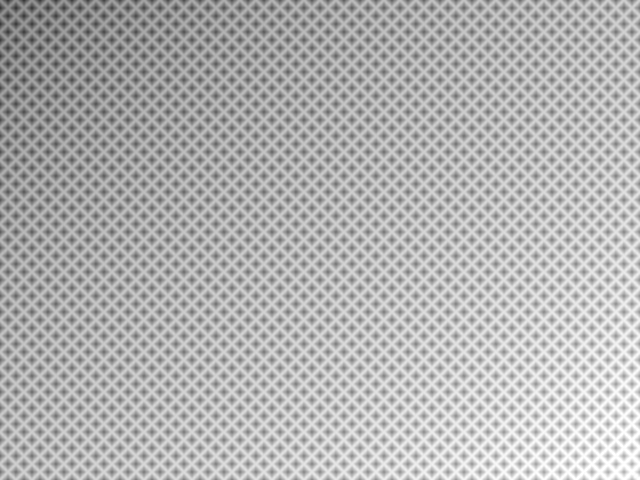
This pattern is drawn by a Shadertoy shader. Its source:

```glsl
// Soft grey diamond lattice, lit from dark upper left to bright lower right.

// Darkness inside one diamond: 0 on the diagonal lines, 1 at the centre.
float diamondShade(vec2 cell, float blur) {
    vec2 r = abs(fract(vec2(cell.x + cell.y, cell.x - cell.y)) - 0.5);
    float shade = 1.0 - 2.0 * max(r.x, r.y);
    shade = smoothstep(0.0, 0.08 + blur, shade) * shade;

    // Narrow cross along the diamond's upright and level axes.
    float axisDistance = 0.5 * abs(r.x - r.y);
    float cross = 1.0 - smoothstep(0.0, 0.05 + blur, axisDistance);
    return shade + 0.13 * cross * shade * (1.0 - 0.3 * shade);
}

// Diagonal light, steeper towards the two extreme corners.
float backgroundTone(vec2 uv) {
    float slope = uv.x - uv.y;
    return 0.70 + 0.16 * slope + 0.10 * slope * slope * slope;
}

void mainImage(out vec4 fragColor, in vec2 fragCoord) {
    vec2 uv = fragCoord / iResolution.xy;

    // Forty cells across and thirty down on a 4:3 canvas.
    float cellsPerUnit = 30.0 / iResolution.y;
    vec2 cell = fragCoord * cellsPerUnit;

    float shade = diamondShade(cell, 0.5 * cellsPerUnit);
    float tone = backgroundTone(uv) + 0.13 - 0.38 * shade;
    fragColor = vec4(vec3(clamp(tone, 0.0, 1.0)), 1.0);
}
```
